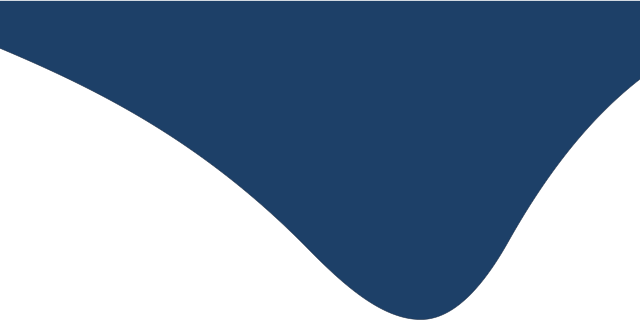
Write a Shadertoy shader that draws this background.

```glsl
const vec3 NAVY = vec3(0.114, 0.251, 0.408);
const vec3 WHITE = vec3(1.0);
const vec3 OUTLINE = vec3(0.07, 0.12, 0.20);
const float OUTLINE_WIDTH = 0.002;    // in canvas heights
const float OUTLINE_STRENGTH = 0.6;
const float TOP_EDGE = 0.9975;        // thin light strip above this

// Wave knots: x, height, slope, all in canvas fractions
const int KNOT_COUNT = 5;
const vec3 KNOTS[KNOT_COUNT] = vec3[](
    vec3(0.0000, 0.8490, -0.84),
    vec3(0.4818, 0.2214, -2.04),
    vec3(0.6576, 0.0013,  0.00),
    vec3(0.7943, 0.2448,  3.56),
    vec3(1.0000, 0.7526,  1.56));

// Cubic Hermite curve between two knots
float hermite(vec3 a, vec3 b, float x) {
    float span = b.x - a.x;
    float t = (x - a.x) / span;
    float s = 1.0 - t;
    return s * s * ((1.0 + 2.0 * t) * a.y + t * span * a.z)
         + t * t * ((1.0 + 2.0 * s) * b.y - s * span * b.z);
}

float waveHeight(float x) {
    float height = hermite(KNOTS[0], KNOTS[1], x);
    for (int i = 1; i < KNOT_COUNT - 1; i++) {
        if (x >= KNOTS[i].x) height = hermite(KNOTS[i], KNOTS[i + 1], x);
    }
    return height;
}

void mainImage(out vec4 fragColor, in vec2 fragCoord) {
    vec2 uv = fragCoord / iResolution.xy;
    float pixel = 1.0 / iResolution.y;

    // Approximate distance to the wave, corrected for its steepness
    float rise = uv.y - waveHeight(uv.x);
    float steepness = length(vec2(dFdx(rise), dFdy(rise))) / pixel;
    float dist = rise / max(steepness, 1.0);

    // Filled area between the wave and the top strip
    float fill = clamp(dist / pixel + 0.5, 0.0, 1.0);
    float belowTop = clamp((TOP_EDGE - uv.y) / pixel + 0.5, 0.0, 1.0);
    vec3 color = mix(WHITE, NAVY, fill * belowTop);

    // Hairline along the wave
    float line = clamp((0.5 * OUTLINE_WIDTH - abs(dist)) / pixel + 0.5, 0.0, 1.0);
    color = mix(color, OUTLINE, line * OUTLINE_STRENGTH);

    fragColor = vec4(color, 1.0);
}
```
